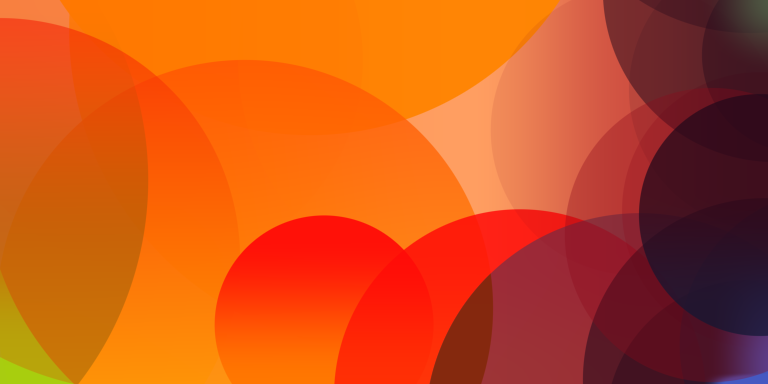
Give the GLSL for this background, as a WebGL 1 fragment shader.

```glsl
precision highp float;
// Overlapping translucent discs: warm orange and red, turning to dark plum at the right.
uniform vec2 u_resolution;

const vec3 PEACH   = vec3(1.00, 0.62, 0.38);
const vec3 CORAL   = vec3(0.84, 0.34, 0.27);
const vec3 UMBER   = vec3(0.60, 0.27, 0.23);
const vec3 ORANGE  = vec3(1.00, 0.48, 0.00);
const vec3 AMBER   = vec3(1.00, 0.58, 0.00);
const vec3 EMBER   = vec3(1.00, 0.27, 0.02);
const vec3 SCARLET = vec3(1.00, 0.04, 0.03);
const vec3 CRIMSON = vec3(0.55, 0.03, 0.10);
const vec3 BROWN   = vec3(0.50, 0.15, 0.02);
const vec3 OLIVE   = vec3(0.45, 0.32, 0.03);
const vec3 LIME    = vec3(0.64, 0.86, 0.06);
const vec3 PLUM    = vec3(0.13, 0.03, 0.10);
const vec3 NAVY    = vec3(0.07, 0.09, 0.20);
const vec3 BLUE    = vec3(0.27, 0.35, 0.76);
const vec3 MOSS    = vec3(0.32, 0.38, 0.28);

// Smooth coverage of a disc given as (centre, radius).
float disc(vec2 p, vec3 circle) {
  float edge = 0.75 / u_resolution.y;
  return 1.0 - smoothstep(-edge, edge, length(p - circle.xy) - circle.z);
}

// Lays one translucent disc over a colour.
vec3 lay(vec3 under, vec2 p, vec3 circle, vec3 tint, float alpha) {
  return mix(under, tint, alpha * disc(p, circle));
}

float fall(float start, float end, float x) {
  return 1.0 - smoothstep(start, end, x);
}

vec3 backdrop(vec2 p) {
  vec3 c = mix(vec3(0.97, 0.52, 0.27), PEACH, smoothstep(0.0, 1.22, p.x));
  c = mix(c, CORAL, smoothstep(1.22, 1.68, p.x));
  return mix(c, UMBER, smoothstep(1.65, 2.0, p.x));
}

// Large orange discs and the green corner.
vec3 warmDiscs(vec3 c, vec2 p, vec3 dome) {
  float h = clamp(p.y, 0.0, 1.0);
  c = lay(c, p, vec3(1.016, 0.922, 0.836), ORANGE, 0.8 * fall(0.45, 1.15, p.x));
  c = lay(c, p, vec3(0.807, 1.427, 0.779), ORANGE + vec3(0.0, 0.03, 0.0) * p.x, 0.95);
  c = lay(c, p, vec3(0.398, 0.844, 0.547), EMBER, 0.07);
  c = lay(c, p, dome, mix(AMBER, EMBER, h), 0.78);
  c = lay(c, p, vec3(1.250, 0.844, 0.630), ORANGE, 0.10 * fall(0.6, 1.2, p.x));
  c = lay(c, p, vec3(0.0, 0.328, 0.625), mix(AMBER, vec3(0.96, 0.10, 0.02), h), 0.58);
  c = lay(c, p, vec3(-0.479, 0.531, 0.865), OLIVE, 0.38 * fall(0.35, 1.0, p.y));
  float corner = fall(0.2, 0.35, p.x) * fall(0.1, 0.45, p.y);
  c = mix(c, LIME, 0.45 * corner * (1.0 - disc(p, vec3(0.729, 0.557, 0.773))));
  return mix(c, LIME, 0.75 * corner * (1.0 - disc(p, vec3(0.391, 0.844, 0.867))));
}

// Red discs along the lower edge, with a shaded disc across them.
vec3 redDiscs(vec3 c, vec2 p, vec3 dome) {
  vec3 shade = vec3(1.667, -0.115, 0.560);
  vec3 small = mix(vec3(1.0, 0.46, 0.0), SCARLET, smoothstep(0.0, 0.38, p.y));
  c = lay(c, p, vec3(0.844, 0.154, 0.285), small, 0.94);
  vec3 large = mix(vec3(1.0, 0.13, 0.02), SCARLET, smoothstep(0.0, 0.35, p.y));
  c = lay(c, p, vec3(1.354, -0.029, 0.484), large, 0.84);
  c = lay(c, p, shade, vec3(0.26, 0.20, 0.34), 0.52);
  return mix(c, BROWN, 0.8 * disc(p, shade) * disc(p, dome));
}

// Dark stack at the right, with blue and moss light in its corners.
vec3 darkDiscs(vec3 c, vec2 p) {
  c = lay(c, p, vec3(1.656, 0.661, 0.378), CRIMSON, 0.10);
  c = lay(c, p, vec3(2.005, 0.766, 0.367), PLUM, 0.12);
  c = lay(c, p, vec3(1.979, 0.453, 0.359), CRIMSON, 0.25);
  c = lay(c, p, vec3(2.018, 1.026, 0.448), PLUM, 0.50);
  c = lay(c, p, vec3(1.953, 1.443, 0.529), PLUM, 0.35);
  c = lay(c, p, vec3(2.083, 0.857, 0.255), PLUM, 0.40);
  c = mix(c, MOSS, 0.9 * fall(0.0, 0.20, distance(p, vec2(2.02, 1.0))));
  c = lay(c, p, vec3(1.992, 0.010, 0.474), PLUM, 0.55);
  c = lay(c, p, vec3(1.953, -0.104, 0.375), PLUM, 0.40);
  c = lay(c, p, vec3(2.174, 0.102, 0.404), NAVY, 0.35);
  c = mix(c, BLUE, smoothstep(1.84, 2.02, p.x + 0.3 * fall(0.0, 0.03, p.y) * smoothstep(1.8, 2.0, p.x))
    * fall(0.05, 0.38, p.y));
  c = lay(c, p, vec3(1.854, 0.388, 0.383), CRIMSON, 0.34);
  return lay(c, p, vec3(1.979, 0.440, 0.315), mix(NAVY, PLUM, smoothstep(0.2, 0.5, p.y)), 0.72);
}

void main() {
  vec2 p = gl_FragCoord.xy / u_resolution.y;
  vec3 dome = vec3(0.638, 0.198, 0.646);
  vec3 c = warmDiscs(backdrop(p), p, dome);
  c = redDiscs(c, p, dome);
  gl_FragColor = vec4(darkDiscs(c, p), 1.0);
}
```
